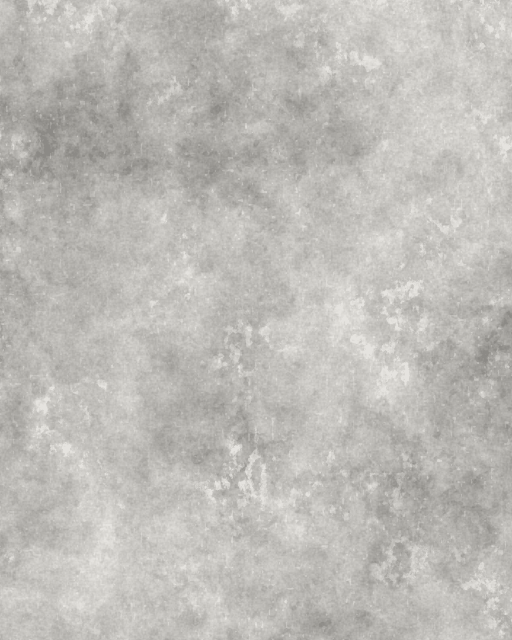
This texture is drawn by a Shadertoy shader. Its source:

```glsl
// Weathered warm-grey concrete plaster with cloudy stains, pale flecks and a fine woven grain.

float hash(vec2 p) {
    vec3 q = fract(vec3(p.xyx) * 0.1031);
    q += dot(q, q.yzx + 33.33);
    return fract((q.x + q.y) * q.z);
}

float noise(vec2 p) {
    vec2 i = floor(p), f = fract(p);
    f = f * f * (3.0 - 2.0 * f);
    return mix(mix(hash(i), hash(i + vec2(1, 0)), f.x),
               mix(hash(i + vec2(0, 1)), hash(i + vec2(1, 1)), f.x), f.y);
}

float fbm(vec2 p, int octaves) {
    float sum = 0.0, total = 0.0, amp = 1.0;
    for (int i = 0; i < octaves; i++) {
        sum += amp * noise(p);
        total += amp;
        amp *= 0.58;
        p = mat2(0.8, 0.6, -0.6, 0.8) * p * 2.03 + 17.3;
    }
    return sum / total;
}

// Soft elliptical stain
float stain(vec2 p, vec2 centre, vec2 radius) {
    vec2 d = (p - centre) / radius;
    return exp(-dot(d, d));
}

void mainImage(out vec4 fragColor, in vec2 fragCoord) {
    vec2 p = fragCoord / iResolution.y;

    // Ragged domain warp for the stain borders
    vec2 warp = vec2(fbm(p * 9.0 + 3.0, 5), fbm(p * 9.0 + 41.0, 5)) - 0.5;
    vec2 q = p + 0.17 * warp;

    // Broad worn areas and dark damp areas
    float pale = stain(q, vec2(0.18, 0.50), vec2(0.11, 0.22))
               + stain(q, vec2(0.56, 0.56), vec2(0.12, 0.28))
               + 0.7 * stain(q, vec2(0.17, 0.10), vec2(0.16, 0.14))
               + 0.7 * stain(q, vec2(0.49, 0.24), vec2(0.08, 0.12))
               + 0.5 * stain(q, vec2(0.68, 0.80), vec2(0.12, 0.14));
    float damp = stain(q, vec2(0.00, 0.56), vec2(0.09, 0.24))
               + stain(q, vec2(0.78, 0.46), vec2(0.10, 0.15))
               + stain(q, vec2(0.68, 0.21), vec2(0.13, 0.09))
               + 0.9 * stain(q, vec2(0.41, 0.76), vec2(0.13, 0.15))
               + 0.9 * stain(q, vec2(0.08, 0.80), vec2(0.16, 0.12))
               + 0.8 * stain(q, vec2(0.35, 0.27), vec2(0.07, 0.15))
               + 0.6 * stain(q, vec2(0.48, 0.06), vec2(0.14, 0.07));
    float tone = 0.737 + 0.052 * pale - 0.066 * damp;

    // Clouds, upright streaks and mottling
    tone += 0.20 * (fbm(q * vec2(6.5, 5.0) + 7.0, 5) - 0.5);
    tone += 0.09 * (fbm(q * vec2(24.0, 9.0) + 23.0, 4) - 0.5);
    float rough = 0.6 + 0.6 * clamp(damp, 0.0, 1.0);
    tone += 0.24 * rough * (fbm(p * 30.0 + 1.5 * warp, 5) - 0.5);

    // Faint pale rims around old water marks
    float ridge = abs(fbm(q * 11.0 + 60.0, 4) - 0.5);
    tone += 0.022 * (1.0 - smoothstep(0.0, 0.035, ridge)) * noise(p * 13.0);

    // Clustered flaking paint and small pits
    float cluster = smoothstep(0.50, 0.68, fbm(q * 8.0 + 90.0, 4));
    cluster += 0.9 * stain(q, vec2(0.45, 0.505), vec2(0.03, 0.014))
             + 0.5 * stain(q, vec2(0.34, 0.27), vec2(0.07, 0.05))
             + 0.5 * stain(q, vec2(0.45, 0.96), vec2(0.03, 0.04));
    float chips = fbm(p * vec2(85.0, 70.0) + 12.0, 4);
    tone += 0.11 * cluster * smoothstep(0.52, 0.70, chips);
    tone -= 0.05 * rough * smoothstep(0.58, 0.72, fbm(p * 75.0 + 140.0, 3));

    // Isolated bright specks
    tone += 0.08 * rough * smoothstep(0.83, 0.95, noise(p * vec2(190.0, 150.0) + 5.0));

    // Woven grain: short threads in both directions
    float threads = noise(p * vec2(370.0, 190.0)) + noise(p * vec2(190.0, 370.0) + 77.0) - 1.0;
    float dust = noise(p * 440.0 + 31.0) - 0.5;
    tone += 0.042 * threads + 0.045 * dust;

    tone = clamp(tone, 0.54, 0.89);
    vec3 warmGrey = vec3(0.009, 0.001, -0.016);
    fragColor = vec4(tone + warmGrey, 1.0);
}
```
